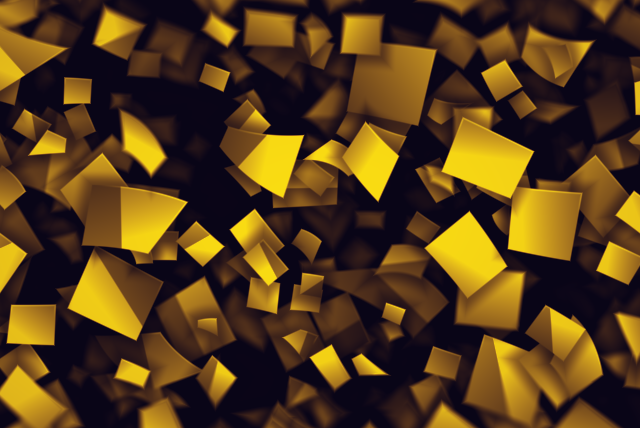
Reproduce this background procedurally as a Shadertoy shader.

```glsl
// Tumbling gold paper shards over a near-black violet void.
// Jittered grids are stacked from dim, blurred back layers to sharp, bright front
// ones; a scalar light is composited first and mapped to gold at the end.

vec4 hash4(vec3 p) {
    vec4 q = fract(p.xyzx * vec4(0.1031, 0.1030, 0.0973, 0.1099));
    q += dot(q, q.wzxy + 33.33);
    return fract((q.xxyz + q.yzzw) * q.zywx);
}

vec2 direction(float angle) {
    return vec2(cos(angle), sin(angle));
}

// Four half-planes with skewed normals, on a slightly curled sheet.
float shardDistance(vec2 p, vec2 halfSize, vec4 skew, float curl) {
    p.y += curl * p.x * p.x / halfSize.x;
    float d = -1.0;
    for (int k = 0; k < 4; k++) {
        float reach = (k & 1) == 0 ? halfSize.x : halfSize.y;
        d = max(d, dot(p, direction(1.5708 * float(k) + skew[k])) - reach);
    }
    return d;
}

// Black violet through brown and ochre to saturated yellow.
vec3 goldRamp(float v) {
    float v2 = v * v;
    float v6 = v2 * v2 * v2;
    return vec3(v, v * (0.5 + 0.3 * v + 0.1 * v6), 0.09 + 0.05 * v - 0.08 * v6 * v2);
}

// Composites one shard over the light gathered so far; p is relative to the cell corner.
float addShard(float light, vec2 p, vec2 cell, float cellSize, float layer, float defocus) {
    float depth = layer / 8.0;
    bool large = mod(layer, 2.0) < 0.5;
    vec4 place = hash4(vec3(cell, layer * 7.0 + 1.0));
    if (place.w > (large ? 0.66 : 0.42)) return light;
    vec4 form = hash4(vec3(cell, layer * 7.0 + 2.0));
    vec4 skew = hash4(vec3(cell, layer * 7.0 + 3.0)) - 0.5;
    vec4 tone = hash4(vec3(cell, layer * 7.0 + 4.0));

    // Shape in the local frame of the shard
    p -= (0.1 + 0.8 * place.xy) * cellSize;
    vec2 axis = direction(-0.55 + 1.2 * (place.z - 0.5));
    p = vec2(dot(p, axis), dot(p, vec2(-axis.y, axis.x)));
    vec2 halfSize = cellSize * mix(0.14, 0.4, form.x) * vec2(1.0, mix(0.55, 1.0, form.y));
    float ragged = form.z > 0.58 ? 1.0 : 0.16;
    float d = shardDistance(p, halfSize, skew * ragged, 0.4 * ragged * (tone.w - 0.5));

    // Focus falls off with depth, and for a few loose sheets
    float soft = mix(0.018, 0.0022, smoothstep(0.1, 0.65, depth)) + defocus + 0.005 * step(0.9, tone.z);
    soft = max(soft, 1.0 / iResolution.y);

    // Sheen, optional crease and a thin lit upper edge
    float shade = mix(0.05, 0.86, depth) * (0.68 + 0.6 * tone.x);
    shade *= 1.0 + 0.26 * dot(p / halfSize, direction(6.2832 * tone.y));
    if (form.w > 0.65) {
        float crease = dot(p, direction(6.2832 * tone.z)) - 0.15 * halfSize.x;
        shade *= mix(1.12, 0.6, smoothstep(-soft, soft, crease));
    }
    shade += 0.25 * depth * smoothstep(-0.006, 0.0, d) * smoothstep(0.3, 1.0, p.y / halfSize.y);

    // Soft contact shadow, then the shard itself
    light *= 1.0 - 0.42 * (1.0 - smoothstep(0.0, 0.04, d));
    return mix(light, clamp(shade, 0.04, 0.98), 1.0 - smoothstep(-soft, soft, d));
}

void mainImage(out vec4 fragColor, in vec2 fragCoord) {
    vec2 uv = fragCoord / iResolution.y;
    float defocus = 0.011 * smoothstep(0.32, 0.52, abs(uv.y - 0.5));
    float light = 0.04;

    // Layers from back to front, alternating large sheets and small scraps
    for (int i = 0; i < 9; i++) {
        float layer = float(i);
        float cellSize = mix(0.16, 0.255, layer / 8.0) * ((i & 1) == 0 ? 1.0 : 0.6);
        vec2 shifted = uv + 3.0 + layer * vec2(0.37, 0.61);
        vec2 home = floor(shifted / cellSize);
        for (int y = -1; y <= 1; y++)
            for (int x = -1; x <= 1; x++) {
                vec2 cell = home + vec2(x, y);
                light = addShard(light, shifted - cell * cellSize, cell, cellSize, layer, defocus);
            }
    }

    // Gentle darkening at the corners
    vec2 centred = fragCoord / iResolution.xy - 0.5;
    light *= 1.0 - 0.25 * dot(centred, centred);
    fragColor = vec4(goldRamp(max(light, 0.036)), 1.0);
}
```
